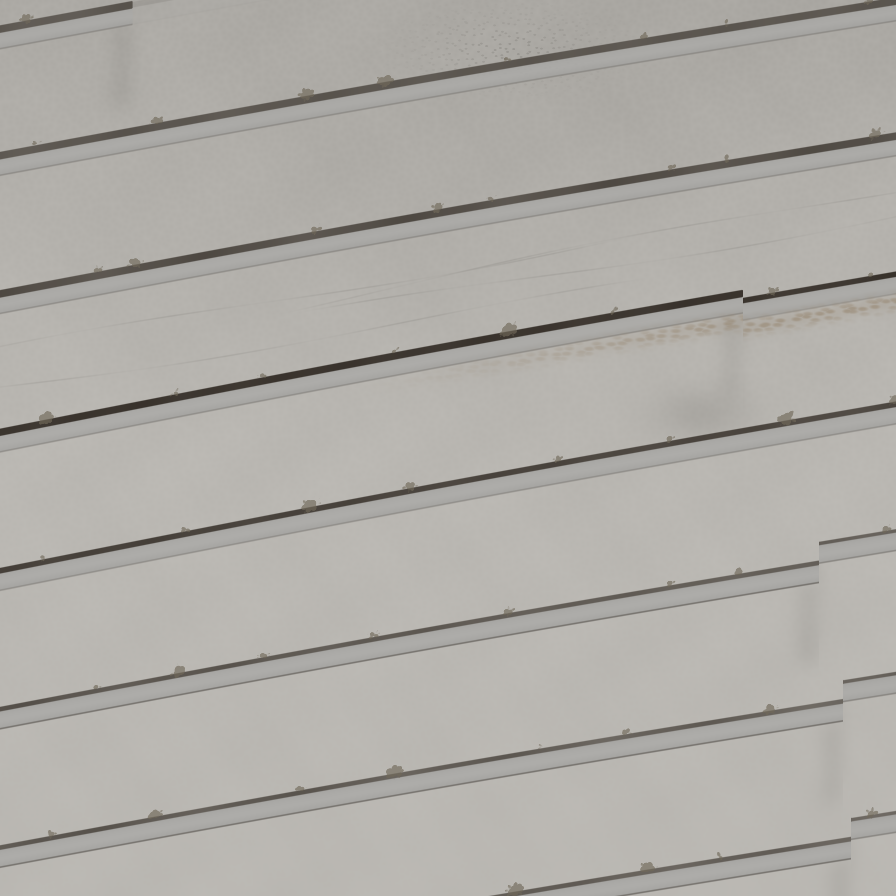
Give the GLSL for this texture, as a Shadertoy shader.

```glsl
// Weathered pale siding: slanted overlapping boards with dark gaps, grey lips, stepped joints and chipped paint.

const vec3 PANEL_LIGHT = vec3(0.73, 0.72, 0.70);
const vec3 PANEL_DIM   = vec3(0.665, 0.655, 0.635);
const vec3 LIP_GREY    = vec3(0.675, 0.672, 0.662);
const vec3 EDGE_SHADOW = vec3(0.42, 0.405, 0.385);
const vec3 GAP_SOFT    = vec3(0.36, 0.34, 0.315);
const vec3 GAP_DEEP    = vec3(0.22, 0.195, 0.17);
const vec3 CHIP        = vec3(0.44, 0.41, 0.35);
const vec3 RUST        = vec3(0.60, 0.54, 0.46);
const float LIP_DEPTH  = 0.022;

vec2 hash2(vec2 p) {
    return fract(sin(vec2(dot(p, vec2(127.1, 311.7)), dot(p, vec2(269.5, 183.3)))) * 4375.85);
}

// Distance to the nearest scattered cell point
float cellular(vec2 p) {
    vec2 cell = floor(p);
    float nearest = 2.0;
    for (int j = -1; j <= 1; j++)
        for (int i = -1; i <= 1; i++) {
            vec2 c = cell + vec2(i, j);
            nearest = min(nearest, length(c + hash2(c) - p));
        }
    return nearest;
}

float waves(vec2 p) {
    return (sin(p.x * 3.1 + 1.7 * sin(p.y * 2.3)) + 0.6 * sin(p.y * 5.7 + p.x * 2.9)
          + 0.4 * sin(p.x * 9.3 - p.y * 7.1)) * 0.5;
}

float band(float d, float lo, float hi, float soft) {
    return smoothstep(lo - soft, lo + soft, d) * (1.0 - smoothstep(hi - soft, hi + soft, d));
}

float bump(float x, float center, float width) {
    float t = (x - center) / width;
    return exp(-t * t);
}

// Joint position along the board (x) and vertical step after it (y)
vec2 jointOf(float row) {
    if (row < 0.5) return vec2(0.148, 0.0);
    if (row > 4.5) return vec2(0.95 - 0.009 * (7.0 - row) * (7.0 - row), -0.0215);
    return abs(row - 3.0) < 0.5 ? vec2(0.829, 0.008) : vec2(2.0, 0.0);
}

// Height of a gap, measured downward from the top
float gapHeight(float row, float x) {
    float start = 0.019 + 0.1545 * row + 0.0135 * exp(-4.0 * row);
    float slope = 0.172 + 0.015 * bump(row, 3.6, 1.4);
    return start - slope * x - 0.004 * sin(3.1416 * x);
}

// Chipped paint just above the gap
float chips(float x, float d, float row, float aa) {
    float cell = floor(x / 0.13);
    vec2 rnd = hash2(vec2(cell, row + 3.0));
    vec2 q = vec2(x - (cell + 0.15 + 0.7 * rnd.x) * 0.13, d + 0.005);
    float radius = mix(0.0015, 0.0065, rnd.y * rnd.y);
    float ragged = 0.006 * (cellular(vec2(x, d) * 170.0) - 0.5);
    return 1.0 - smoothstep(-aa, aa, length(q * vec2(0.75, 1.0)) - radius + ragged);
}

vec3 panelColor(vec2 p) {
    float light = smoothstep(-0.15, 0.6, p.y + 0.08 * waves(p * 2.0));
    vec3 color = mix(PANEL_DIM, PANEL_LIGHT, light);
    color += 0.006 * waves(p * 11.0) + 0.014 * (cellular(p * 150.0) - 0.5) * (1.2 - p.y);
    float smudge = bump(p.x, 0.785, 0.055) * bump(p.y, 0.462, 0.03);
    color -= 0.06 * smudge;
    float specks = 1.0 - smoothstep(0.1, 0.25, cellular(p * vec2(110.0, 160.0)));
    return color - 0.07 * specks * bump(p.x, 0.57, 0.09) * bump(p.y, 0.055, 0.035);
}

// Long faint scratches running across one board
float scratches(vec2 p, float aa) {
    float sum = 0.0;
    for (int i = 0; i < 4; i++) {
        float k = float(i);
        float y = 0.432 - 0.02 * k + 0.035 * step(2.5, k) - (0.16 + 0.012 * k) * p.x
                + 0.006 * sin(p.x * 7.0 + k * 2.1);
        float reach = band(p.x, 0.36 * mod(k, 2.0), 0.68 + 0.32 * mod(k, 2.0), 0.06);
        sum += reach * band(p.y - y, -0.0008, 0.0008, aa) * (0.6 + 0.4 * sin(p.x * 31.0 + k));
    }
    return sum;
}

vec3 drawRow(vec3 color, vec2 p, float row, float aa) {
    vec2 joint = jointOf(row);
    float after = smoothstep(-aa, aa, p.x - joint.x);
    float d = p.y - gapHeight(row, p.x) - joint.y * step(joint.x, p.x);
    float present = row < 0.5 ? 1.0 - 0.85 * after : 1.0;
    float lower = smoothstep(2.5, 5.0, row);

    // Soft seam under a joint
    color -= 0.035 * bump(p.x, joint.x - 0.012, 0.016) * band(d, 0.02, 0.11, 0.02);

    // Lip with shade at its top and a thin shadow below
    vec3 lip = LIP_GREY - 0.07 * exp(-max(d, 0.0) * 210.0) - 0.035 * smoothstep(0.012, LIP_DEPTH, d);
    color = mix(color, lip, band(d, 0.0, LIP_DEPTH, aa) * present * 0.85);
    float edge = band(d, LIP_DEPTH - 0.001, LIP_DEPTH + 0.0008, aa);
    float edgeStrength = mix(0.4, 0.8, smoothstep(4.0, 5.0, row)) * (1.0 - 0.35 * after);
    color = mix(color, EDGE_SHADOW, edge * edgeStrength * present);

    // Rust stain below the third gap
    float grit = 1.0 - smoothstep(0.15, 0.6, cellular(p * vec2(75.0, 170.0)));
    float stain = bump(d, 0.031, 0.009) * smoothstep(0.35, 0.9, p.x) * bump(row, 3.0, 0.4);
    color = mix(color, RUST, stain * (0.2 + 0.5 * grit));

    // Dark gap, then chips along its upper edge
    float width = mix(0.0085, 0.0052, lower) * (1.0 - 0.25 * after);
    vec3 gap = mix(GAP_SOFT, GAP_DEEP, bump(row, 3.3, 1.0));
    gap += 0.03 * waves(vec2(p.x * 9.0, row)) + 0.05 * lower * p.x;
    color = mix(color, gap, band(d, -0.5 * width, 0.5 * width, aa) * present);
    return mix(color, CHIP, 0.65 * chips(p.x, d + 0.5 * width - 0.003, row, aa) * present);
}

void mainImage(out vec4 fragColor, in vec2 fragCoord) {
    vec2 p = fragCoord / iResolution.xy;
    p.y = 1.0 - p.y;
    float aa = 0.8 / iResolution.y;
    vec3 color = panelColor(p) - 0.05 * scratches(p, aa);
    for (int row = 0; row < 8; row++) color = drawRow(color, p, float(row), aa);
    fragColor = vec4(clamp(color, 0.0, 1.0), 1.0);
}
```
